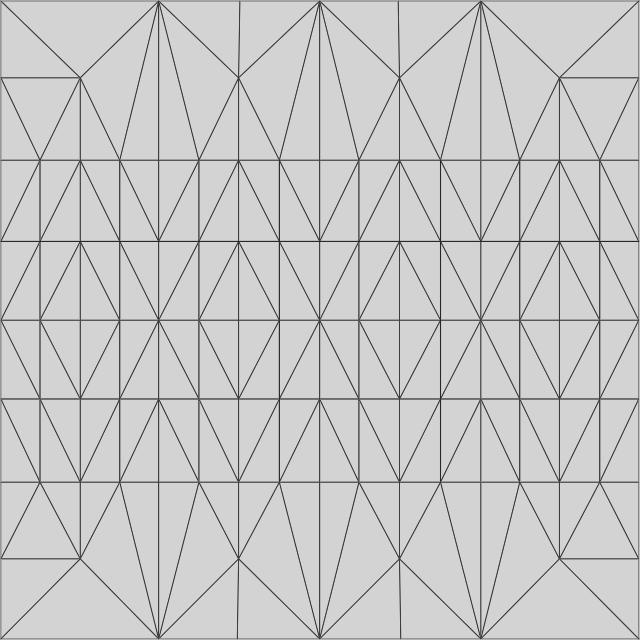
Reproduce this pattern procedurally as a Shadertoy shader.

```glsl
// Folded-paper crease plan: thin black triangles and diamonds on a pale grey sheet.

const vec3  PAPER      = vec3(0.828);
const vec3  INK        = vec3(0.0);
const float LINE_WIDTH = 0.00128;
const float BOLD_WIDTH = 0.00146;   // doubled creases
const float BORDER_INK = 0.55;      // the sheet outline is fainter
const float SOFTNESS   = 1.15;      // edge filter size in pixels
const float EDGE_LEAN  = 0.0020;    // tilt of the short creases at the sheet edge
const int   MODULES    = 4;         // repeats across, each four columns wide
const int   LAST_COL   = 16;
const int   LAST_ROW   = 8;

// Slightly uneven grid spacing, left to right and bottom to top.
const float COLS[17] = float[](0.0014, 0.0625, 0.1254, 0.1871, 0.2479, 0.3108,
    0.3728, 0.4365, 0.4995, 0.5608, 0.6242, 0.6883, 0.7513, 0.8121, 0.8741,
    0.9371, 0.9980);
const float ROWS[9] = float[](0.0018, 0.1268, 0.2466, 0.3766, 0.4997, 0.6228,
    0.7497, 0.8784, 0.9984);

float segmentDistance(vec2 p, vec2 a, vec2 b) {
    vec2 ab = b - a;
    return length(p - a - ab * clamp(dot(p - a, ab) / dot(ab, ab), 0.0, 1.0));
}

// Share of the filter covered by a line whose centre is d away.
float lineCoverage(float d, float width, float blur) {
    float h = 0.5 * width, e = 0.5 * blur;
    return max(0.0, min(d + h, e) - max(d - h, -e)) / blur;
}

// Grid node; rows count inward from the bottom or the top edge.
vec2 node(int col, int row, bool top) {
    return vec2(COLS[col], ROWS[top ? LAST_ROW - row : row]);
}

void mainImage(out vec4 fragColor, in vec2 fragCoord) {
    vec2 p = fragCoord / iResolution.xy;
    float blur = SOFTNESS / min(iResolution.x, iResolution.y);
    float thin = 1.0, bold = 1.0;   // distances to the nearest creases

    for (int side = 0; side < 2; side++) {
        bool top = side == 1;

        // Horizontal creases across the whole sheet
        for (int r = 2; r <= 4; r++) {
            float d = segmentDistance(p, node(0, r, top), node(LAST_COL, r, top));
            if (r == 3) bold = min(bold, d);
            else thin = min(thin, d);
        }

        for (int m = 0; m < MODULES; m++) {
            int c = 4 * m + 2;
            vec2 apex = node(c, 1, top);
            thin = min(thin, segmentDistance(p, apex, node(c, 4, top)));

            // Short leaning crease up to the sheet edge
            if (m > 0 && m < MODULES - 1) {
                vec2 foot = node(c, 0, top);
                foot.x += EDGE_LEAN * (c < 8 ? 1.0 : -1.0) * (top ? 1.0 : -1.0);
                thin = min(thin, segmentDistance(p, apex, foot));
            }

            // Left and right halves of the module
            for (int g = -1; g <= 1; g += 2) {
                int mid = c + g, outer = c + 2 * g;
                bool rim = outer == 0 || outer == LAST_COL;
                vec2 corner = node(outer, 0, top);
                vec2 knee = node(mid, 2, top);

                // Fan at the sheet edge
                thin = min(thin, segmentDistance(p, apex, corner));
                thin = min(thin, segmentDistance(p, apex, knee));
                if (rim) {
                    vec2 rimNode = node(outer, 1, top);
                    thin = min(thin, segmentDistance(p, apex, rimNode));
                    thin = min(thin, segmentDistance(p, knee, rimNode));
                } else {
                    thin = min(thin, segmentDistance(p, knee, corner));
                    thin = min(thin, segmentDistance(p, corner, node(outer, 4, top)));
                }
                bold = min(bold, segmentDistance(p, knee, node(mid, 4, top)));

                // Two tiers of nested chevrons
                for (int r = 2; r < 4; r++) {
                    thin = min(thin, segmentDistance(p, node(c, r, top), node(mid, r + 1, top)));
                    thin = min(thin, segmentDistance(p, node(mid, r, top), node(outer, r + 1, top)));
                }
            }
        }
    }

    // Sheet outline
    vec2 low = node(0, 0, false), high = node(LAST_COL, 0, true);
    vec2 gap = min(abs(p - low), abs(p - high));
    float outline = lineCoverage(min(gap.x, gap.y), LINE_WIDTH, blur) * BORDER_INK;

    float ink = max(lineCoverage(thin, LINE_WIDTH, blur), lineCoverage(bold, BOLD_WIDTH, blur));
    fragColor = vec4(mix(PAPER, INK, max(ink, outline)), 1.0);
}
```
